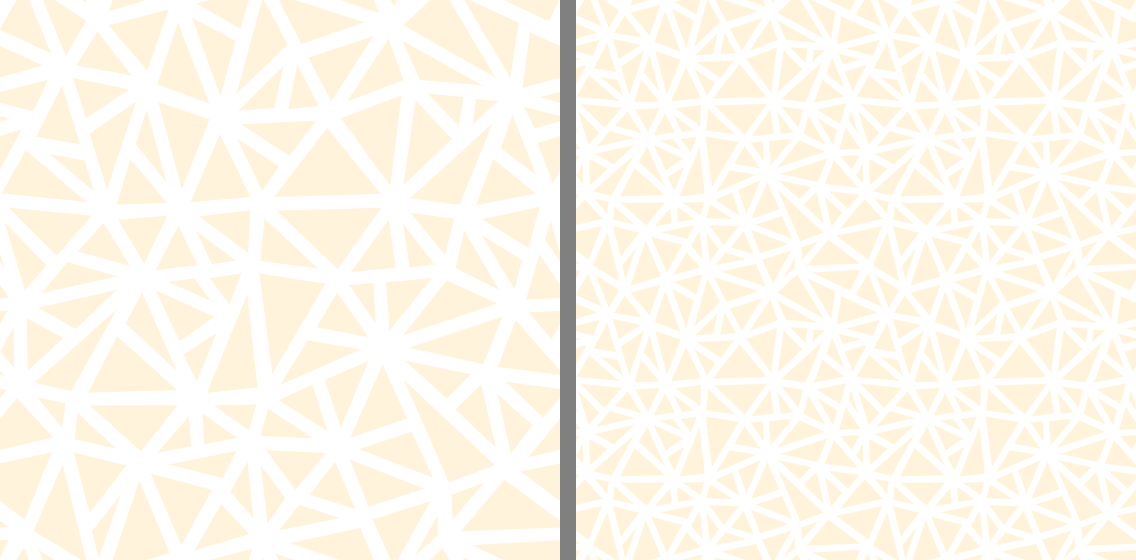
Left, the tile; right, the same tile 2 across and 2 down.
A three.js fragment shader for this pattern:

```glsl
// Scattered cream triangles on white, separated by even white lanes.
// A wrapped, staggered and jittered grid is cut into triangles, large ones
// are split again, and each piece is shrunk about its incenter.

varying vec2 vUv;

const float CELLS = 6.0;        // even, so the stagger wraps
const float JITTER = 0.6;       // full range of corner displacement
const float HALF_LANE = 0.066;  // half the gap, in cells
const float SKEW = 0.06;        // random slide of each corner
const float SOFTNESS = 0.006;   // half width of the edge blend, in cells
const vec3 WHITE = vec3(1.0);
const vec3 CREAM = vec3(1.0, 0.957, 0.86);

float hash(vec2 seed) {
  vec3 q = fract(vec3(seed.xyx) * 0.1031);
  q += dot(q, q.yzx + 33.33);
  return fract((q.x + q.y) * q.z);
}

float cross2(vec2 u, vec2 v) {
  return u.x * v.y - u.y * v.x;
}

vec2 wrapCell(vec2 cell) {
  return floor(mod(cell + 0.5, CELLS));
}

// Displaced grid corner; odd rows are shifted by half a cell
vec2 corner(vec2 cell) {
  vec2 id = wrapCell(cell);
  vec2 offset = vec2(hash(id + 3.7), hash(id + 41.3)) - 0.5;
  return cell + vec2(0.5 * mod(id.y, 2.0), 0.0) + JITTER * offset;
}

// Signed inradius, positive for counter-clockwise corners
float inradius(vec2 a, vec2 b, vec2 c) {
  return cross2(b - a, c - a) / (length(b - a) + length(c - b) + length(a - c));
}

// Signed distance to the line a-b, negative on its left
float edgeDistance(vec2 p, vec2 a, vec2 b) {
  return cross2(p - a, normalize(b - a));
}

// Coverage of one triangle after shrinking and skewing it
float shrunkTriangle(vec2 p, vec2 a, vec2 b, vec2 c, vec2 seed) {
  float r = inradius(a, b, c);
  if (r < 0.01) return 0.0;
  vec3 side = vec3(length(b - c), length(c - a), length(a - b));
  vec2 center = (a * side.x + b * side.y + c * side.z) / (side.x + side.y + side.z);
  float scale = 1.0 - min(HALF_LANE / r, 0.6);
  a = mix(center, a, scale);
  b = mix(center, b, scale);
  c = mix(center, c, scale);
  vec2 a2 = mix(a, b, SKEW * hash(seed + 5.1));
  vec2 b2 = mix(b, c, SKEW * hash(seed + 9.2));
  vec2 c2 = mix(c, a, SKEW * hash(seed + 13.3));
  float d = max(edgeDistance(p, a2, b2),
                max(edgeDistance(p, b2, c2), edgeDistance(p, c2, a2)));
  return 1.0 - smoothstep(-SOFTNESS, SOFTNESS, d);
}

// Splits large triangles across the longest side, following the half holding p
float splitTriangle(vec2 p, vec2 a, vec2 b, vec2 c, vec2 seed) {
  for (int level = 0; level < 2; level++) {
    float area = 0.5 * cross2(b - a, c - a);
    if (area < mix(0.25, 0.78, hash(seed + 21.7))) break;
    // Rotate the corners until a-b is the longest side
    for (int turn = 0; turn < 2; turn++) {
      if (length(b - a) < max(length(c - b), length(a - c))) {
        vec2 first = a;
        a = b;
        b = c;
        c = first;
      }
    }
    vec2 middle = mix(a, b, mix(0.38, 0.62, hash(seed + 27.9)));
    if (edgeDistance(p, middle, c) < 0.0) {
      b = middle;
      seed += 61.0;
    } else {
      a = middle;
      seed += 97.0;
    }
  }
  return shrunkTriangle(p, a, b, c, seed);
}

// Cuts one grid quad along the diagonal that gives the fuller triangles
float quadTriangles(vec2 p, vec2 cell) {
  vec2 id = wrapCell(cell);
  vec2 a = corner(cell);
  vec2 b = corner(cell + vec2(1.0, 0.0));
  vec2 c = corner(cell + vec2(1.0, 1.0));
  vec2 d = corner(cell + vec2(0.0, 1.0));
  float fitAC = min(inradius(a, b, c), inradius(a, c, d));
  float fitBD = min(inradius(a, b, d), inradius(b, c, d));
  if (fitAC * mix(0.75, 1.25, hash(id + 71.9)) > fitBD)
    return max(splitTriangle(p, a, b, c, id), splitTriangle(p, a, c, d, id + 131.0));
  return max(splitTriangle(p, a, b, d, id), splitTriangle(p, b, c, d, id + 131.0));
}

void main() {
  vec2 p = vUv * CELLS;
  float cover = 0.0;
  for (int y = -1; y <= 1; y++)
    for (int x = -1; x <= 1; x++)
      cover = max(cover, quadTriangles(p, floor(p) + vec2(float(x), float(y))));
  gl_FragColor = vec4(mix(WHITE, CREAM, cover), 1.0);
}
```
